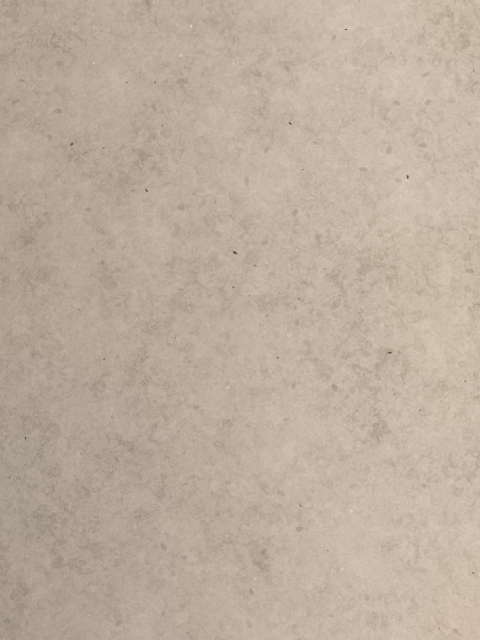
Write a Shadertoy shader that draws this texture.

```glsl
// Draws a smooth beige concrete slab with fine mottled flakes, tiny pits and soft side light.

float hash(vec2 cell, float seed) {
    vec3 q = fract(vec3(cell.xyx) * vec3(0.1031, 0.1030, 0.0973) + seed * 0.137);
    q += dot(q, q.yzx + 33.33);
    return fract((q.x + q.y) * q.z);
}

float noise(vec2 p, float seed) {
    vec2 cell = floor(p);
    vec2 f = fract(p);
    f = f * f * (3.0 - 2.0 * f);
    float low = mix(hash(cell, seed), hash(cell + vec2(1, 0), seed), f.x);
    float high = mix(hash(cell + vec2(0, 1), seed), hash(cell + vec2(1, 1), seed), f.x);
    return mix(low, high, f.y);
}

float fbm(vec2 p, float seed) {
    float sum = 0.0;
    float weight = 0.5;
    for (int i = 0; i < 4; i++) {
        sum += weight * noise(p, seed + float(i));
        p = mat2(1.6, 1.2, -1.2, 1.6) * p + 7.3;
        weight *= 0.5;
    }
    return sum / 0.9375;
}

// Ragged islands where warped noise rises above a level
float flakes(vec2 p, float scale, float level, float seed) {
    vec2 warp = vec2(noise(p * scale * 1.3, seed + 5.0), noise(p * scale * 1.3, seed + 6.0)) - 0.5;
    float n = fbm(p * scale + warp * 1.6, seed);
    return smoothstep(level - 0.06, level + 0.10, n);
}

// Thin broken squiggles along the middle contour of the noise
float squiggles(vec2 p, float scale, float width, float seed) {
    float ridge = abs(fbm(p * scale, seed) - 0.5);
    float gate = smoothstep(0.50, 0.68, noise(p * scale * 0.8, seed + 9.0));
    return gate * (1.0 - smoothstep(0.0, width, ridge));
}

// Rare oval specks, at most one in each grid cell
float specks(vec2 p, float cells, float share, float radius, float seed, float blur) {
    vec2 cell = floor(p * cells);
    vec2 jitter = vec2(hash(cell, seed + 1.0), hash(cell, seed + 2.0));
    vec2 d = p - (cell + 0.2 + 0.6 * jitter) / cells;
    float angle = 6.283 * hash(cell, seed + 3.0);
    d = mat2(cos(angle), sin(angle), -sin(angle), cos(angle)) * d;
    float size = radius * mix(0.6, 1.2, hash(cell, seed + 4.0));
    float shape = length(d * vec2(1.0, 1.7)) + (noise(p / radius, seed) - 0.5) * size * 0.6;
    return step(hash(cell, seed), share) * (1.0 - smoothstep(size - blur, size + blur, shape));
}

// Wide light falling from the right, with a cooler and darker left side
vec3 slabLight(vec2 uv) {
    vec3 leftTone = mix(vec3(0.645, 0.590, 0.548), vec3(0.695, 0.638, 0.575), uv.y);
    vec3 rightTone = mix(vec3(0.800, 0.736, 0.668), vec3(0.798, 0.743, 0.675), uv.y);
    return mix(leftTone, rightTone, smoothstep(-0.15, 1.05, uv.x));
}

void mainImage(out vec4 fragColor, in vec2 fragCoord) {
    vec2 uv = fragCoord / iResolution.xy;
    vec2 p = fragCoord / iResolution.x;
    float pixel = 1.0 / iResolution.x;

    // Broad clouds
    float cloud = fbm(p * 4.0, 11.0) - 0.5;
    float patches = fbm(p * 13.0, 23.0) - 0.5;
    vec3 color = slabLight(uv);
    color += 0.045 * cloud + 0.035 * patches;
    color += vec3(0.010, 0.0, -0.012) * (fbm(p * 3.0, 31.0) - 0.5);

    // Mottling gathers in the darker clouds
    float density = clamp(0.75 - 1.2 * cloud - 1.2 * patches, 0.3, 1.3);
    float darkening = 0.040 * flakes(p, 62.0, 0.60, 41.0);
    darkening += 0.028 * flakes(p, 105.0, 0.58, 53.0);
    darkening += 0.042 * squiggles(p, 48.0, 0.045, 67.0);
    color -= density * darkening * vec3(1.0, 0.98, 1.0);
    color += 0.020 * flakes(p, 52.0, 0.60, 79.0);

    // Fine grain
    color += 0.030 * (noise(p * 230.0, 83.0) - 0.5);
    color += 0.022 * (noise(p * 384.0, 89.0) - 0.5);

    // Grey chips, dark pits and pale grit
    vec3 chipColor = color * 0.90;
    vec3 pitColor = vec3(0.31, 0.27, 0.25);
    vec3 gritColor = vec3(0.89, 0.85, 0.80);
    color = mix(color, chipColor, specks(p, 14.0, 0.22, 0.0075, 97.0, 0.0025));
    color = mix(color, pitColor, 0.85 * specks(p, 9.0, 0.07, 0.0036, 103.0, pixel));
    color = mix(color, pitColor, 0.45 * specks(p, 20.0, 0.07, 0.0026, 109.0, pixel));
    color = mix(color, gritColor, 0.75 * specks(p, 12.0, 0.08, 0.0028, 113.0, pixel));

    fragColor = vec4(clamp(color + 0.008, 0.0, 1.0), 1.0);
}
```
